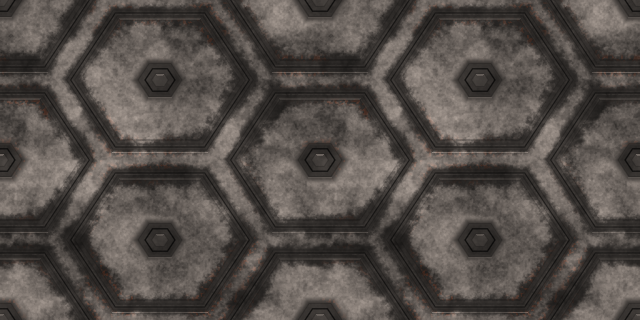
A Shadertoy shader for this pattern:

```glsl
// Worn metal plating: wide hexagonal panels with stepped grooves and a hex bolt in each centre.

#define CELL vec2(1.0, 0.5)           // lattice period, in canvas heights
#define TINT vec3(1.0, 0.93, 0.88)    // warm grey metal
#define RUST vec3(0.11, 0.02, -0.01)  // added on worn edges
#define PANEL_TONE 0.425
#define GROOVE_TONE 0.20
#define BOLT_TONE 0.25
#define MOTTLE 0.66                   // contrast of the clouding
#define LINE_WIDTH 0.005              // half width, cell apothem = 1
#define GLINT 0.24                    // strength of lit edges
#define NOISE_SCALE 6.0               // coarsest noise cells per canvas height
#define OCTAVES 6

vec3 hash3(vec2 p) {
    vec3 q = fract(vec3(p.xyx) * vec3(0.1031, 0.1030, 0.0973));
    q += dot(q, q.yzx + 33.33);
    return fract((q.xxy + q.yzz) * q.zyx);
}

// Smooth cellular noise: blended values of jittered points, tiling every n cells
float cellNoise(vec2 p, float n, float seed) {
    vec2 base = floor(p), f = p - base;
    float sum = 0.0, total = 0.0;
    for (int y = -1; y <= 1; y++)
    for (int x = -1; x <= 1; x++) {
        vec2 o = vec2(x, y);
        vec3 h = hash3(mod(base + o, n) + seed);
        vec2 r = o + 0.15 + 0.7 * h.xy - f;
        float w = exp(-6.0 * dot(r, r));
        sum += w * h.z;
        total += w;
    }
    return sum / total;
}

float clouds(vec2 p) {
    float sum = 0.0, total = 0.0, amp = 1.0, n = NOISE_SCALE;
    for (int i = 0; i < OCTAVES; i++) {
        sum += amp * cellNoise(p * n, n, 17.0 * float(i) + 3.0);
        total += amp;
        amp *= 0.78;
        n *= 2.0;
    }
    return sum / total;
}

// Distance from a cell centre: 0 at the centre, 1 on the cell border
float hexDistance(vec2 p) {
    p = abs(p);
    return max(p.y, 0.5 * p.y + 0.75 * p.x) / (0.5 * CELL.y);
}

// Antialiased hexagonal line at distance c
float ring(float d, float c, float width, float pixel) {
    return clamp((width - abs(d - c)) / pixel + 0.5, 0.0, 1.0)
         * min(1.0, 2.0 * width / pixel);
}

void mainImage(out vec4 fragColor, in vec2 fragCoord) {
    vec2 p = fragCoord / iResolution.y;
    float pixel = 2.0 / (CELL.y * iResolution.y);

    // Two interleaved lattices; keep the nearer centre
    vec2 a = mod(p + 0.5 * CELL, CELL) - 0.5 * CELL;
    vec2 b = mod(p, CELL) - 0.5 * CELL;
    vec2 q = hexDistance(a) < hexDistance(b) ? a : b;
    float d = hexDistance(q);

    // How far the outward side faces up, towards the light
    bool flatSide = abs(q.y) > 1.5 * abs(q.x);
    float up = flatSide ? sign(q.y) : 0.4 * clamp(q.y / 0.02, -1.0, 1.0);
    float lit = max(up, 0.0), shaded = max(-up, 0.0);
    lit *= lit;
    shaded *= shaded;

    // Mottled metal, darkened by grime in the groove and around the bolt
    float n = clouds(p) - 0.5;
    float patches = cellNoise(p * 7.0, 7.0, 91.0);
    float grain = cellNoise(p * 150.0, 150.0, 57.0);
    float groove = smoothstep(0.64, 0.77, d - 0.3 * n)
                 * (1.0 - smoothstep(0.88, 0.97, d + 0.15 * n));
    float tone = PANEL_TONE + MOTTLE * n + 0.07 * (grain - 0.5);
    tone = mix(tone, GROOVE_TONE + 0.24 * n, groove);
    float pit = 1.0 - smoothstep(0.18, 0.29, d - 0.12 * n);
    tone = mix(tone, 0.185 + 0.2 * n, pit);

    // Bolt head and its raised cap
    float head = 1.0 - smoothstep(-pixel, pixel, d - 0.13);
    float cap = 1.0 - smoothstep(-pixel, pixel, d - 0.075);
    tone = mix(tone, BOLT_TONE - 0.05 + 0.05 * cap + 0.2 * n, head);

    // Dark creases between the steps
    float crease = 0.65 * ring(d, 0.838, LINE_WIDTH * 1.1, pixel)
                 + 0.25 * ring(d, 0.800, LINE_WIDTH, pixel)
                 + 0.28 * ring(d, 0.875, LINE_WIDTH, pixel)
                 + 0.40 * ring(d, 0.750, LINE_WIDTH, pixel) * (0.4 + shaded)
                 + 0.70 * ring(d, 0.140, LINE_WIDTH * 1.5, pixel)
                 + 0.20 * ring(d, 0.080, LINE_WIDTH, pixel)
                 + 0.25 * ring(d, 0.205, LINE_WIDTH, pixel);
    tone *= 1.0 - min(crease, 0.75);

    // Lit edges: falling steps catch light above, rising steps below
    float glint = lit * (ring(d, 0.762, LINE_WIDTH, pixel)
                       + 1.2 * ring(d, 0.063, LINE_WIDTH * 1.3, pixel))
                + shaded * (ring(d, 0.906, LINE_WIDTH, pixel)
                          + ring(d, 0.222, LINE_WIDTH, pixel))
                + 0.5 * grain * ring(d, 0.822, LINE_WIDTH * 0.8, pixel);
    tone += GLINT * glint * (0.6 + 0.8 * patches);

    // Rust flecks on the worn rims
    float rim = exp(-pow((d - 0.72) / 0.035, 2.0))
              + exp(-pow((d - 0.925) / 0.035, 2.0))
              + 0.6 * exp(-pow((d - 0.24) / 0.03, 2.0));
    float rust = rim * smoothstep(0.45, 0.8, grain) * smoothstep(0.3, 0.8, patches);

    vec3 color = max(tone, 0.04) * TINT + RUST * rust;
    fragColor = vec4(clamp(color, 0.0, 1.0), 1.0);
}
```
